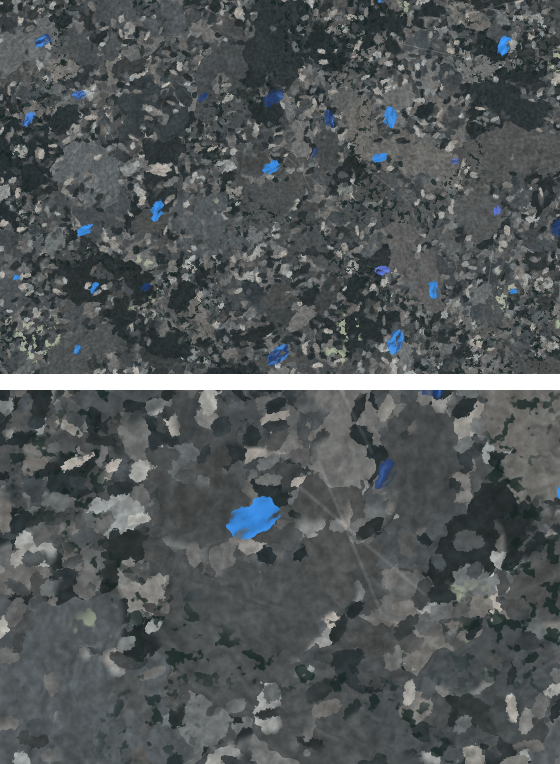
Top: the whole. Bottom: its middle third, enlarged.
Write a Shadertoy shader that draws this texture.

```glsl
// Polished dark labradorite granite: grey angular crystals, fine groundmass and blue flashes.

const vec3 DARK_STONE  = vec3(0.160, 0.190, 0.198);
const vec3 MID_STONE   = vec3(0.290, 0.308, 0.315);
const vec3 LIGHT_STONE = vec3(0.425, 0.435, 0.432);
const vec3 PALE_STONE  = vec3(0.640, 0.645, 0.630);
const vec3 DEEP_GREEN  = vec3(0.085, 0.145, 0.135);
const vec3 PALE_GREEN  = vec3(0.680, 0.720, 0.610);
const vec3 DEEP_BLUE   = vec3(0.130, 0.240, 0.480);
const vec3 BRIGHT_BLUE = vec3(0.230, 0.540, 0.870);
const vec3 VIOLET_BLUE = vec3(0.360, 0.450, 0.820);

vec3 hash3(vec2 cell, float seed) {
    vec3 v = fract((cell + seed * vec2(17.3, 41.7)).xyx * vec3(0.1031, 0.1030, 0.0973));
    v += dot(v, v.yxz + 33.33);
    return fract((v.xxy + v.yzz) * v.zyx);
}

vec2 rotate(vec2 p, float angle) {
    float c = cos(angle), s = sin(angle);
    return vec2(c * p.x + s * p.y, c * p.y - s * p.x);
}

float cornerSlope(vec2 cell, vec2 offset) {
    float angle = 6.2832 * hash3(cell, 3.0).x;
    return dot(vec2(cos(angle), sin(angle)), offset);
}

float gradientNoise(vec2 p) {
    vec2 cell = floor(p), f = fract(p), e = vec2(0.0, 1.0);
    vec2 u = f * f * f * (f * (f * 6.0 - 15.0) + 10.0);
    float low  = mix(cornerSlope(cell, f), cornerSlope(cell + e.yx, f - e.yx), u.x);
    float high = mix(cornerSlope(cell + e, f - e), cornerSlope(cell + 1.0, f - 1.0), u.x);
    return 1.4 * mix(low, high, u.y);
}

float fbm(vec2 p) {
    float sum = 0.0, amplitude = 0.6;
    for (int i = 0; i < 3; i++) {
        sum += amplitude * gradientNoise(p);
        p = rotate(p, 0.6) * 2.1 + 11.0;
        amplitude *= 0.55;
    }
    return sum;
}

vec2 raggedWarp(vec2 p, float frequency, float amount) {
    return p + amount * vec2(fbm(p * frequency), fbm(p * frequency + 37.0));
}

vec3 stoneColor(float tone, float warmth) {
    vec3 c = mix(DARK_STONE, MID_STONE, smoothstep(0.15, 0.45, tone));
    c = mix(c, LIGHT_STONE, smoothstep(0.52, 0.78, tone));
    c = mix(c, PALE_STONE, smoothstep(0.84, 1.0, tone));
    return c * (1.0 + (warmth - 0.4) * vec3(0.07, 0.0, -0.05));
}

// Sheared box with clipped corners
float crystalDistance(vec2 q, vec2 halfSize, float shear) {
    q.x += shear * q.y;
    vec2 a = abs(q);
    float corner = dot(a, normalize(halfSize.yx)) - 1.5 * halfSize.x * halfSize.y / length(halfSize);
    return max(max(a.x - halfSize.x, a.y - halfSize.y), corner);
}

// Paints one size class of randomly turned crystals over the colour below
vec3 crystalLayer(vec3 color, vec2 p, float size, float cover, vec2 toneRange, float seed, float blur) {
    vec2 warped = raggedWarp(p, 3.2 / size, 0.2 * size);
    for (int j = -1; j <= 1; j++)
    for (int i = -1; i <= 1; i++) {
        vec2 cell = floor(warped / size) + vec2(i, j);
        vec3 place = hash3(cell, seed), form = hash3(cell, seed + 5.0);
        if (place.z > cover) continue;
        vec2 q = rotate(warped - (cell + 0.2 + 0.6 * place.xy) * size, 0.7 + 2.6 * (form.x - 0.5));
        vec2 halfSize = size * vec2(mix(0.5, 0.95, form.y), mix(0.25, 0.55, form.z));
        float d = crystalDistance(q, halfSize, place.x - 0.5);
        if (d > blur) continue;
        float streak = gradientNoise(q * vec2(22.0, 130.0) + 50.0 * form.xy);
        vec3 crystal = stoneColor(mix(toneRange.x, toneRange.y, place.z / cover), form.y);
        color = mix(color, crystal * (1.0 + 0.13 * streak), smoothstep(blur, -blur, d));
    }
    return color;
}

// Small iridescent crystals, at most one in each cell
vec3 blueFlashes(vec3 color, vec2 p, float size, float cover, float blur) {
    vec2 warped = raggedWarp(p, 55.0, 0.007);
    vec2 cell = floor(warped / size);
    vec3 place = hash3(cell, 61.0), form = hash3(cell, 67.0);
    if (place.z > cover) return color;
    vec2 q = rotate(warped - (cell + 0.25 + 0.5 * place.xy) * size, 0.9 + 1.6 * (form.x - 0.5));
    float reach = mix(0.010, 0.036, form.y * form.y);
    float d = crystalDistance(q, reach * vec2(1.0, 0.6), form.z - 0.5);
    float glow = place.z / cover;
    float sheen = gradientNoise(q * vec2(35.0, 110.0) + 20.0 * form.xy);
    vec3 blue = mix(BRIGHT_BLUE, VIOLET_BLUE, smoothstep(0.7, 0.9, form.z));
    blue = mix(DEEP_BLUE, blue, smoothstep(0.25, 0.6, glow + 0.4 * sheen));
    blue *= 1.0 + 0.25 * sheen;
    float strength = mix(0.65, 1.0, glow) * smoothstep(-0.65, -0.25, sheen);
    return mix(color, blue, strength * smoothstep(blur, -blur, d));
}

float scratches(vec2 p, float width) {
    float amount = 0.0;
    for (int i = 0; i < 14; i++) {
        vec3 r = hash3(vec2(i, 7), 9.0);
        vec2 q = rotate(p - r.xy * vec2(1.5, 1.0), 3.1416 * r.z);
        q.x = max(abs(q.x) - 0.03 - 0.08 * r.y, 0.0);
        amount += smoothstep(width, 0.0, length(q)) * (0.4 + 0.6 * r.x);
    }
    return min(amount, 1.0);
}

void mainImage(out vec4 fragColor, in vec2 fragCoord) {
    vec2 p = fragCoord / iResolution.y;
    float blur = 0.8 / iResolution.y;

    // Fine groundmass, then larger crystals
    vec3 color = stoneColor(0.5 + 0.7 * fbm(p * 55.0), 0.5);
    color = crystalLayer(color, p, 0.030, 0.95, vec2(0.0, 1.0), 1.0, blur);
    color = crystalLayer(color, p, 0.017, 0.55, vec2(0.0, 1.04), 2.0, blur);
    color = crystalLayer(color, p, 0.065, 0.50, vec2(0.05, 0.85), 4.0, blur);
    color = crystalLayer(color, p, 0.165, 0.50, vec2(0.04, 0.74), 6.0, blur);

    // Clusters of small bright grains across the crystal borders
    float cluster = smoothstep(-0.05, 0.1, fbm(p * 9.0 + 4.0));
    vec3 grains = crystalLayer(color, p, 0.036, 0.40, vec2(0.15, 1.0), 8.0, blur);
    grains = crystalLayer(grains, p, 0.015, 0.40, vec2(0.1, 1.06), 10.0, blur);
    color = mix(color, grains, cluster);

    // Mottling, green veins and pale patches
    color *= 1.0 + 0.22 * fbm(p * 105.0) + 0.12 * fbm(p * 28.0);
    float vein = smoothstep(0.13, 0.02, abs(fbm(p * 1.7 + 2.0)));
    color = mix(color, DEEP_GREEN, 0.75 * vein * smoothstep(0.12, 0.28, fbm(p * 62.0)));
    float patchMask = smoothstep(0.36, 0.5, fbm(p * 4.0 + 8.0));
    color = mix(color, PALE_GREEN, 0.85 * patchMask * smoothstep(0.1, 0.3, fbm(p * 42.0)));

    color = blueFlashes(color, p, 0.16, 0.52, blur);
    color += 0.10 * scratches(p, 0.0028);
    fragColor = vec4(clamp(color, 0.0, 1.0), 1.0);
}
```
